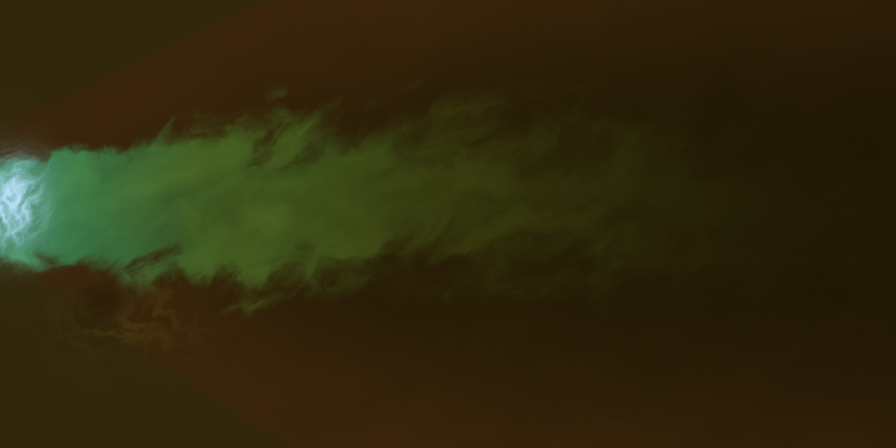
This background is drawn by a Shadertoy shader. Its source:

```glsl
// A glowing jet enters from the left, cools from pale cyan to green and fades
// into a dark brown cone. Warped gradient noise tears the edges of the jet,
// draws filaments in its hot core and forms loose wisps below it.

const vec3 OLIVE      = vec3(0.190, 0.152, 0.040);
const vec3 CONE_RIM   = vec3(0.225, 0.142, 0.042);
const vec3 CONE_DARK  = vec3(0.135, 0.100, 0.018);
const vec3 JET_TEAL   = vec3(0.225, 0.480, 0.290);
const vec3 JET_GREEN  = vec3(0.255, 0.355, 0.125);
const vec3 JET_MOSS   = vec3(0.215, 0.240, 0.058);
const vec3 WISP       = vec3(0.290, 0.245, 0.080);
const vec3 CORE_CYAN  = vec3(0.420, 0.680, 0.660);
const vec3 CORE_WHITE = vec3(0.720, 0.870, 0.960);

const vec2  CORE_POS    = vec2(0.020, 0.545);
const vec2  CORE_SIZE   = vec2(0.085, 0.100);
const vec2  WISP_POS    = vec2(0.290, 0.310);
const vec2  WISP_SIZE   = vec2(0.130, 0.085);
const vec2  HOLLOW_POS  = vec2(0.235, 0.340);
const float CONE_TOP    = 0.725;  // cone edges where they meet the left side
const float CONE_BOTTOM = 0.425;
const float EDGE_TEAR   = 0.085;  // reach of noise at the jet edges

vec2 hashGradient(vec2 cell) {
    vec3 q = fract(cell.xyx * vec3(0.1031, 0.1030, 0.0973));
    q += dot(q, q.yzx + 33.33);
    float angle = 6.2832 * fract((q.x + q.y) * q.z);
    return vec2(cos(angle), sin(angle));
}

float gradientNoise(vec2 p) {
    vec2 i = floor(p), f = p - i;
    vec2 u = f * f * f * (f * (f * 6.0 - 15.0) + 10.0);
    vec2 e = vec2(1.0, 0.0);
    float a = dot(hashGradient(i), f);
    float b = dot(hashGradient(i + e.xy), f - e.xy);
    float c = dot(hashGradient(i + e.yx), f - e.yx);
    float d = dot(hashGradient(i + e.xx), f - e.xx);
    return mix(mix(a, b, u.x), mix(c, d, u.x), u.y);
}

float fbm(vec2 p) {
    float sum = 0.0, gain = 0.7;
    for (int i = 0; i < 5; i++) {
        sum += gain * gradientNoise(p);
        p = mat2(1.6, 1.2, -1.2, 1.6) * p + 7.3;
        gain *= 0.52;
    }
    return sum;
}

// Thin bright creases along the zero lines of the noise
float ridges(vec2 p) {
    float sum = 0.0, gain = 0.6;
    for (int i = 0; i < 4; i++) {
        float crease = 1.0 - min(1.0, 2.2 * abs(gradientNoise(p)));
        sum += gain * crease * crease;
        p = mat2(1.5, 1.2, -1.2, 1.5) * p + 3.1;
        gain *= 0.5;
    }
    return sum;
}

float blob(vec2 p, vec2 centre, vec2 size) {
    vec2 d = (p - centre) / size;
    return exp(-dot(d, d));
}

vec3 coneColor(vec2 p, float cloud) {
    float inside = min(CONE_TOP + 0.48 * p.x - p.y, p.y - CONE_BOTTOM + 0.68 * p.x);
    float cover = smoothstep(-0.025, 0.045, inside);
    float shade = smoothstep(0.02, 0.50, inside)
                * exp(-pow(abs(p.y - 0.52) / 0.43, 3.0));
    shade *= mix(0.65, 1.0, smoothstep(0.2, 1.6, p.x));
    vec3 cone = mix(CONE_RIM, CONE_DARK, clamp(shade + 0.2 * cloud, 0.0, 1.0));
    cone *= 1.0 - 0.12 * smoothstep(1.1, 2.0, p.x);
    return mix(OLIVE, cone, cover);
}

// Coverage of the jet between its torn upper and lower edges
float jetMask(vec2 p, float tear) {
    float centre = 0.538 + 0.035 * smoothstep(0.5, 1.1, p.x)
                 - 0.060 * smoothstep(1.2, 1.8, p.x);
    float halfWidth = 0.112 + 0.050 * smoothstep(0.0, 0.5, p.x)
                    - 0.030 * smoothstep(0.6, 1.1, p.x);
    float soft = 0.022 + 0.105 * smoothstep(0.05, 1.3, p.x);
    float reach = EDGE_TEAR * (0.55 + smoothstep(0.0, 0.7, p.x));
    float depth = halfWidth - abs(p.y - centre) + reach * tear;
    return smoothstep(-soft, soft, depth);
}

void mainImage(out vec4 fragColor, in vec2 fragCoord) {
    vec2 p = fragCoord / iResolution.xy * vec2(2.0, 1.0);

    // Noise sheared along the flow
    vec2 flow = vec2(p.x - 0.55 * p.y, p.y);
    vec2 warp = vec2(fbm(flow * 5.0), fbm(flow * 5.0 + 19.0));
    float cloud = fbm(flow * vec2(4.0, 6.0) + 0.8 * warp);
    float tear = fbm(flow * vec2(9.0, 13.0) + 1.2 * warp + 5.0);
    float strands = ridges(p * 11.0 + 1.5 * warp);

    vec3 color = coneColor(p, cloud);

    // Loose wisps around a dark hollow
    float hollow = blob(p + 0.03 * warp, HOLLOW_POS, vec2(0.055, 0.045));
    float wisp = blob(p + 0.07 * warp, WISP_POS, WISP_SIZE);
    wisp *= smoothstep(0.15, 0.85, strands + 0.5 * tear) * (1.0 - 0.85 * hollow);
    color = mix(color, WISP, 0.7 * wisp);
    color *= 1.0 - 0.22 * hollow;

    // Jet cooling and thinning toward the right
    vec3 jet = mix(JET_TEAL, JET_GREEN, smoothstep(0.08, 0.52, p.x + 0.08 * cloud));
    jet = mix(jet, JET_MOSS, smoothstep(0.45, 1.05, p.x + 0.12 * cloud));
    jet *= 1.0 + 0.22 * cloud + 0.16 * tear;
    float fade = 1.0 - 0.92 * smoothstep(0.75, 1.85, p.x);
    color = mix(color, jet, 0.95 * fade * jetMask(p, tear + 0.5 * cloud));

    // Hot core with filaments
    float core = blob(p + 0.035 * warp, CORE_POS, CORE_SIZE);
    float filaments = ridges(p * 15.0 + 2.0 * warp + 4.0);
    color = mix(color, CORE_CYAN, clamp(core * (0.65 + 0.7 * filaments), 0.0, 1.0));
    color = mix(color, CORE_WHITE, clamp(1.3 * core * core * filaments, 0.0, 1.0));

    fragColor = vec4(color, 1.0);
}
```
